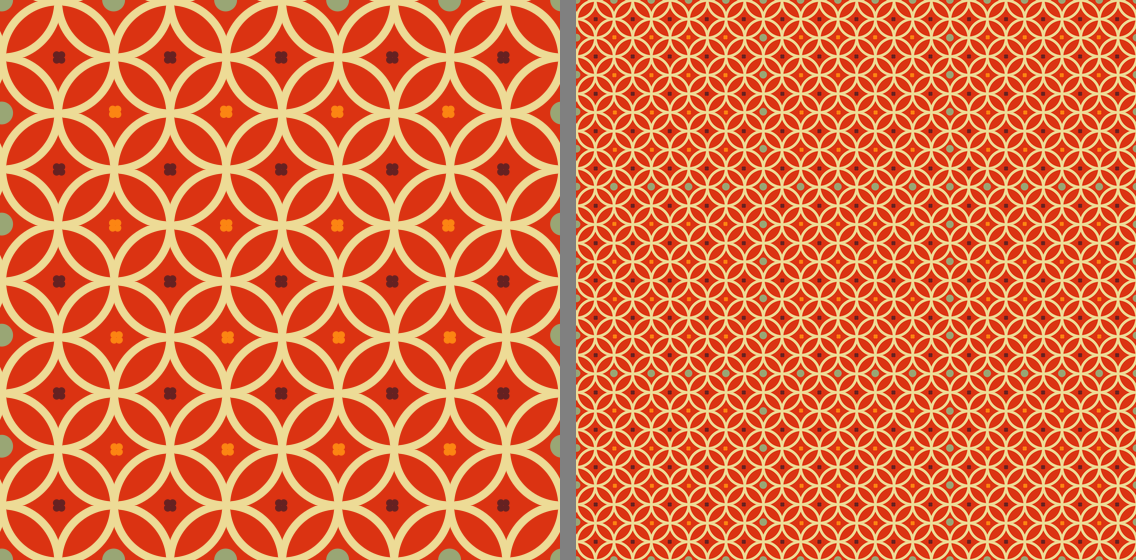
Left: one tile. Right: repeated 3 by 3.
This pattern is drawn by a Shadertoy shader. Its source:

```glsl
// Interlaced cream rings on red, with small four-lobed dots and round green studs.

#define REPEATS 5.0
#define ORIGIN vec2(0.0039, -0.0026)
#define RING_WIDTH 0.071
#define DOT_LOBE 0.033
#define DOT_SPREAD 0.022
#define STUD_RADIUS 0.102
#define DRIFT 0.0083
#define RED vec3(0.86, 0.20, 0.07)
#define CREAM vec3(0.93, 0.86, 0.59)
#define GREEN vec3(0.60, 0.65, 0.46)
#define MAROON vec3(0.40, 0.13, 0.13)
#define ORANGE vec3(0.99, 0.52, 0.07)

// Coverage of a signed distance, smoothed over about one pixel
float fill(float d, float pixel) {
    return 1.0 - smoothstep(-0.7 * pixel, 0.7 * pixel, d);
}

// Four overlapping discs, folded into one by symmetry
float lobedDot(vec2 p) {
    return length(abs(p) - DOT_SPREAD) - DOT_LOBE;
}

void mainImage(out vec4 fragColor, in vec2 fragCoord) {
    vec2 p = (fragCoord / iResolution.xy - ORIGIN) * REPEATS;
    float pixel = REPEATS / min(iResolution.x, iResolution.y);

    // Two interleaved lattices: cell centres and cell corners, with wrapped indices
    vec2 centre = fract(p) - 0.5;
    vec2 corner = fract(p + 0.5) - 0.5;
    vec2 centreId = mod(floor(p), REPEATS);
    vec2 cornerId = mod(floor(p + 0.5), REPEATS);

    // Rings around both lattices
    float ring = min(abs(length(centre) - 0.5), abs(length(corner) - 0.5));
    vec3 color = mix(RED, CREAM, fill(ring - 0.5 * RING_WIDTH, pixel));

    // Maroon dots, drifting slightly from column to column
    vec2 maroonShift = vec2(0.008 - DRIFT * centreId.x, 0.0);
    color = mix(color, MAROON, fill(lobedDot(centre - maroonShift), pixel));

    if (min(cornerId.x, cornerId.y) < 0.5) {
        // Green studs along the border, drifting from row to row
        float lift = cornerId.y < 0.5 ? 0.013 : 0.004 + DRIFT * (4.0 - cornerId.y);
        float stud = length(corner - vec2(-0.005, lift)) - STUD_RADIUS;
        color = mix(color, GREEN, fill(stud, pixel));
    } else {
        // Orange dots inside: lower rows sit further right, the top row higher
        vec2 orangeShift = vec2(0.017 - DRIFT * cornerId.x, 0.0);
        orangeShift.x += 0.013 * step(cornerId.y, 2.5);
        orangeShift.y += 0.015 * step(3.5, cornerId.y);
        color = mix(color, ORANGE, fill(lobedDot(corner - orangeShift), pixel));
    }

    fragColor = vec4(color, 1.0);
}
```
